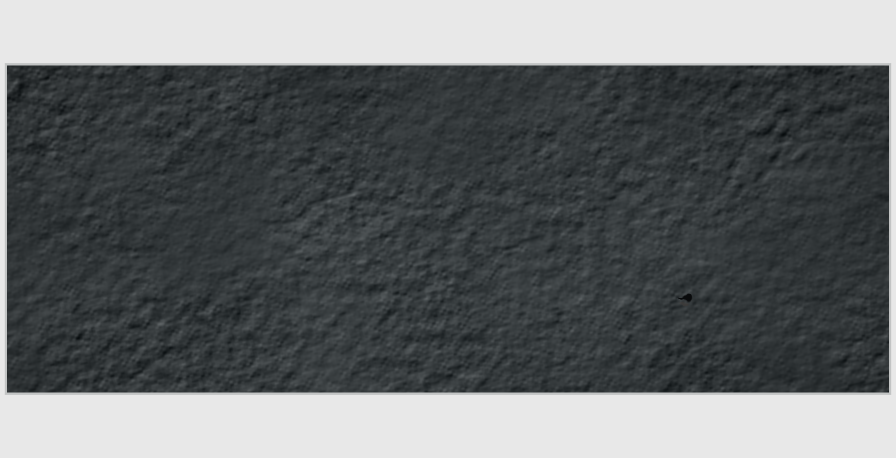
Give the GLSL for this texture, as a Shadertoy shader.

```glsl
// Dark slate plaster panel with fine embossed grain, framed on a pale grey page.
#define PAGE_COLOR vec3(0.91)
#define RIM_COLOR vec3(0.76, 0.77, 0.77)
#define PLASTER_COLOR vec3(0.203, 0.223, 0.231)
#define CHIP_COLOR vec3(0.035, 0.04, 0.045)
#define SIDE_MARGIN 0.0153
#define PANEL_HALF_HEIGHT 0.357
#define RIM_WIDTH 0.005
#define GRAIN_SCALE 36.0
#define RELIEF 0.30
#define LIGHT_STEP vec2(-0.0026, 0.0036)
#define CHIP_POS vec2(0.518, -0.153)
#define RIPPLE_POS vec2(0.69, 0.17)

float hash(vec2 p) {
    vec3 q = fract(p.xyx * 0.1031);
    q += dot(q, q.yzx + 33.33);
    return fract((q.x + q.y) * q.z);
}

float noise(vec2 p) {
    vec2 i = floor(p), f = fract(p);
    f = f * f * f * (f * (f * 6.0 - 15.0) + 10.0);
    return mix(mix(hash(i), hash(i + vec2(1, 0)), f.x),
               mix(hash(i + vec2(0, 1)), hash(i + vec2(1, 1)), f.x), f.y);
}

float fbm(vec2 p) {
    float sum = 0.0, amp = 0.5;
    for (int i = 0; i < 3; i++) {
        sum += amp * noise(p);
        p = mat2(1.6, 1.2, -1.2, 1.6) * p + 17.3;
        amp *= 0.5;
    }
    return sum;
}

// Trowel ripples: noise stretched along a rising diagonal, in one patch
float ripples(vec2 p) {
    vec2 d = p - RIPPLE_POS;
    float patchMask = exp(-dot(d, d) * 45.0);
    vec2 q = vec2(dot(d, vec2(0.64, 0.77)), dot(d, vec2(-0.77, 0.64)));
    return patchMask * noise(q * vec2(22.0, 62.0) + 40.0);
}

float height(vec2 p) {
    return 2.0 * fbm(p * vec2(0.88, 1.0) * GRAIN_SCALE + 90.0) + 0.7 * ripples(p);
}

vec3 plaster(vec2 p, vec2 halfSize) {
    // Grain lit from the upper left, rougher in some areas
    float rough = mix(0.6, 1.25, smoothstep(0.25, 0.65, fbm(p * 4.0 + 20.0)));
    float relief = (height(p) - height(p + LIGHT_STEP)) * RELIEF * rough;

    // Cloudy tone, shallow pits and darker edges
    float cloud = (fbm(p * vec2(4.0, 6.0) + 60.0) - 0.44) * 0.07;
    float pits = smoothstep(0.57, 0.74, fbm(p * 30.0 + 130.0)) * 0.022 * rough;
    vec2 e = p / halfSize;
    float vignette = 1.06 - 0.13 * e.x * e.x - 0.09 * e.y * e.y - 0.04 * e.y;
    vec3 color = PLASTER_COLOR * vignette + cloud + relief - pits;

    // Chipped spot: a dark wedge with a short tail and a brownish lip
    vec2 d = p - CHIP_POS;
    d += (vec2(noise(p * 110.0), noise(p * 110.0 + 50.0)) - 0.5) * 0.008;
    float body = length((d - vec2(0.004, 0.003)) / vec2(0.012, 0.008));
    float tail = length((d + vec2(0.010, -0.001)) / vec2(0.009, 0.003));
    float lip = length((d + vec2(0.003, 0.010)) / vec2(0.010, 0.004));
    color = mix(color, vec3(0.25, 0.23, 0.22), 0.6 * (1.0 - smoothstep(0.6, 1.3, lip)));
    return mix(color, CHIP_COLOR, 1.0 - smoothstep(0.7, 1.25, min(body, tail)));
}

void mainImage(out vec4 fragColor, in vec2 fragCoord) {
    float pixel = 1.0 / iResolution.y;
    vec2 p = (fragCoord - 0.5 * iResolution.xy) * pixel;
    vec2 halfSize = vec2(0.5 * iResolution.x * pixel - SIDE_MARGIN, PANEL_HALF_HEIGHT);

    // Panel and its thin rim on the page
    vec2 q = abs(p) - halfSize;
    float edge = max(q.x, q.y);
    float outside = smoothstep(-0.5 * pixel, 0.5 * pixel, edge);
    float page = smoothstep(-0.5 * pixel, 0.5 * pixel, edge - RIM_WIDTH);
    vec3 surround = mix(RIM_COLOR, PAGE_COLOR, page);
    fragColor = vec4(mix(plaster(p, halfSize), surround, outside), 1.0);
}
```
